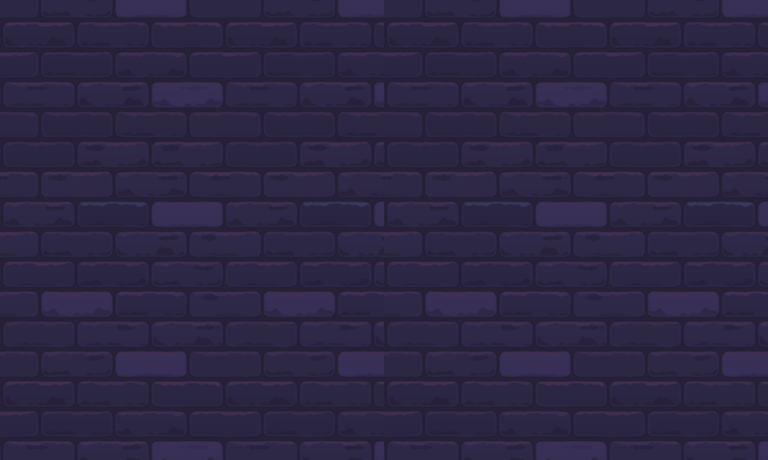
Write a Shadertoy shader that draws this texture.

```glsl
const float ROWS = 15.37;          // brick courses down the canvas
const float TILES = 2.0;           // wall tiles across the canvas
const float ASPECT = 1.67;         // canvas width over height
const float BRICK_LENGTH = 2.479;  // in course heights
const float TOP_OFFSET = 0.668;    // part of a course cut off at the top
const float EVEN_SHIFT = 0.06;     // first joint of even courses
const float ODD_SHIFT = 1.33;      // first joint of odd courses
const float ROW_PERIOD = 12.0;     // courses before the wear repeats
const float STYLE_PERIOD = 3.0;    // bricks before the wear repeats
const vec2 JOINT = vec2(0.045, 0.075);
const float CORNER = 0.2;
const float RIM = 0.06;

const vec3 MORTAR = vec3(0.150, 0.128, 0.210);
const vec3 GROOVE = vec3(0.125, 0.108, 0.185);
const vec3 BRICK = vec3(0.172, 0.152, 0.262);
const vec3 ACCENT = vec3(0.218, 0.185, 0.335);
const vec3 RIM_TINT = vec3(0.192, 0.168, 0.305);
const vec3 WARM_EDGE = vec3(0.255, 0.188, 0.325);
const vec3 COOL_EDGE = vec3(0.220, 0.220, 0.350);
const vec3 STAIN = vec3(0.145, 0.126, 0.215);

float hash(vec2 p) {
    return fract(sin(dot(p, vec2(41.3, 289.1))) * 4375.5);
}

// Layered sines, roughly -1 to 1
float waves(float x, float seed) {
    return 0.5 * sin(x * 2.6 + seed * 6.3)
         + 0.3 * sin(x * 6.1 + seed * 17.0)
         + 0.2 * sin(x * 13.0 + seed * 41.0);
}

float roundedBox(vec2 p, vec2 halfSize, float radius) {
    vec2 d = abs(p) - halfSize + radius;
    return length(max(d, 0.0)) + min(max(d.x, d.y), 0.0) - radius;
}

// Which brick style in a course is the bright one, or -1 for none
float accentStyle(float row) {
    if (row == 2.0 || row == 6.0) return 2.0;
    if (row == 9.0) return 0.0;
    if (row == 11.0) return 1.0;
    return -1.0;
}

void mainImage(out vec4 fragColor, in vec2 fragCoord) {
    vec2 uv = fragCoord / iResolution.xy;
    float aa = 1.2 * ROWS / iResolution.y;

    // Position in course heights, wrapped into one tile
    float tileWidth = ROWS * ASPECT / TILES;
    float x = fract(uv.x * TILES) * tileWidth;
    float y = (1.0 - uv.y) * ROWS - TOP_OFFSET;
    float course = floor(y);
    float shift = mod(course, 2.0) < 0.5 ? EVEN_SHIFT : ODD_SHIFT;
    float column = floor((x - shift) / BRICK_LENGTH);
    float row = mod(course, ROW_PERIOD);
    float style = mod(column, STYLE_PERIOD);
    vec2 q = vec2(x - shift - (column + 0.5) * BRICK_LENGTH, 0.5 - fract(y));

    // Wear values shared by equal bricks
    vec2 id = vec2(style, row);
    float seed = hash(id);
    float wear = hash(id + 17.0);
    float tone = hash(id + 31.0);
    bool accent = style == accentStyle(row);
    bool cool = row == 6.0 && style == 1.0;

    // Slightly uneven brick outline
    vec2 halfSize = vec2(0.5 * BRICK_LENGTH, 0.5) - JOINT;
    vec2 bent = q + 0.012 * vec2(waves(q.y * 3.0, wear), waves(q.x * 1.5, seed));
    float d = roundedBox(bent, halfSize, CORNER);

    // Face with a faint vertical shade
    vec3 face = accent ? ACCENT : BRICK * mix(0.95, 1.06, tone);
    face *= 1.0 + 0.05 * q.y;

    // Dark stain rising from the bottom
    float stainTop = -halfSize.y + 0.04 + 0.24 * wear * (0.5 + waves(q.x * 1.3, wear));
    float stain = smoothstep(aa, -aa, q.y - stainTop);
    face = mix(face, accent ? BRICK : STAIN, stain * 0.8);

    // Broken dark facet under the upper edge
    float facetX = (seed - 0.5) * 1.5;
    vec2 facet = (q - vec2(facetX, 0.22)) / vec2(0.42, 0.1);
    float facetEdge = length(facet) - 0.8 - 0.4 * waves(q.x * 2.5, tone);
    float chipped = step(0.55, tone) * smoothstep(0.15, -0.15, facetEdge);
    face = mix(face, STAIN, chipped * (accent ? 0.25 : 0.65));

    // Rim, then the lit ragged upper edge
    float rim = smoothstep(-RIM - aa, -RIM + aa, d);
    face = mix(face, accent ? ACCENT * 0.92 : RIM_TINT, rim * 0.65);
    float litDepth = 0.10 + 0.07 * waves(q.x * 1.6, seed);
    float lit = smoothstep(-aa, aa, q.y - halfSize.y + litDepth);
    lit *= smoothstep(halfSize.x, halfSize.x - 0.2, abs(q.x));
    vec3 edgeColor = cool ? COOL_EDGE : WARM_EDGE;
    face = mix(face, edgeColor, lit * mix(0.5, 1.0, hash(id + 53.0)));

    // Mortar, darker close to the bricks
    vec3 color = mix(GROOVE, MORTAR, smoothstep(0.0, 0.05, d));
    color = mix(color, face, smoothstep(aa, -aa, d));
    fragColor = vec4(color, 1.0);
}
```
